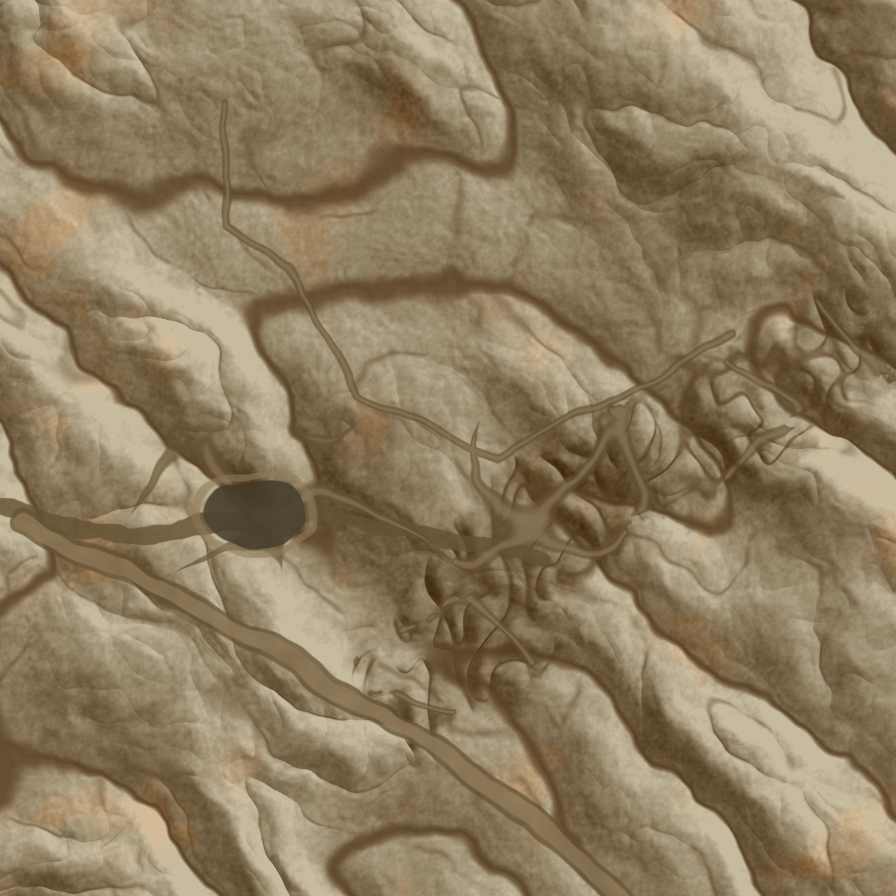
Reproduce this texture procedurally as a three.js fragment shader.

```glsl
// Arid badlands seen from the air: creased ridges lit from the upper right,
// thin gullies, a belt of churned spoil, worn tracks and a small dark pond.
// Folded gradient noise forms a height field; its slope drives the tone.

varying vec2 vUv;

const vec3 SHADOW_EARTH = vec3(0.33, 0.25, 0.14);
const vec3 PALE_SAND = vec3(0.74, 0.69, 0.58);
const vec3 GULLY_BROWN = vec3(0.34, 0.24, 0.13);
const vec3 TRACK_BROWN = vec3(0.39, 0.32, 0.20);
const vec3 TRACK_DUST = vec3(0.56, 0.48, 0.35);
const vec3 POND_GREY = vec3(0.28, 0.24, 0.17);
const vec3 RUST = vec3(0.055, -0.005, -0.045);

const vec2 GRAIN = vec2(0.77, -0.64);   // direction the ridges run
const vec2 LIGHT = vec2(0.70, 0.71);
const float BASE_TONE = 0.66;
const float RELIEF = 0.62;
const float SLOPE_STEP = 0.0015;

vec2 hash2(vec2 p) {
  vec3 a = fract(p.xyx * vec3(0.1031, 0.1030, 0.0973));
  a += dot(a, a.yzx + 33.33);
  return fract((a.xx + a.yz) * a.zy) * 2.0 - 1.0;
}

float noise(vec2 p) {
  vec2 i = floor(p), f = fract(p);
  vec2 u = f * f * f * (f * (f * 6.0 - 15.0) + 10.0);
  vec2 k = vec2(0.0, 1.0);
  float low = mix(dot(hash2(i), f), dot(hash2(i + k.yx), f - k.yx), u.x);
  float high = mix(dot(hash2(i + k), f - k), dot(hash2(i + 1.0), f - 1.0), u.x);
  return mix(low, high, u.y);
}

vec2 noise2(vec2 p) {
  return vec2(noise(p), noise(p + 37.7));
}

float fbm(vec2 p) {
  float sum = 0.0, amp = 1.0;
  for (int i = 0; i < 4; i++) {
    sum += amp * noise(p);
    p = p * 2.03 + 11.3;
    amp *= 0.55;
  }
  return sum;
}

float segment(vec2 p, vec2 a, vec2 b) {
  vec2 ab = b - a;
  return length(p - a - ab * clamp(dot(p - a, ab) / dot(ab, ab), 0.0, 1.0));
}

float path(vec2 p, vec2 a, vec2 b, vec2 c, vec2 d) {
  return min(segment(p, a, b), min(segment(p, b, c), segment(p, c, d)));
}

float stroke(float dist, float halfWidth) {
  return 1.0 - smoothstep(halfWidth - 0.001, halfWidth + 0.0015, dist);
}

// x: height, y: main valley, z: side spur, w: spoil crease (0 in each crease)
vec4 terrain(vec2 p, float spoil) {
  vec2 s = p + 0.030 * noise2(p * 16.0 + 5.0);
  float worm = abs(noise(s * vec2(25.0, 20.0)));
  p += 0.075 * noise2(p * 4.0) + 0.020 * noise2(p * 17.0) + 0.006 * noise2(p * 45.0);
  vec2 q = vec2(dot(p, GRAIN), dot(p, vec2(-GRAIN.y, GRAIN.x)));
  float valley = abs(noise(q * vec2(2.1, 5.2) + 3.4));
  float spur = abs(noise(q * vec2(6.0, 12.0) + 21.0));
  float rill = abs(noise(q * vec2(19.0, 25.0) + 8.0));
  float rise = smoothstep(0.0, 0.22, valley);
  float h = 0.17 * valley + 0.055 * rise * spur + 0.010 * rise * rill;
  h = mix(h, 0.6 * h + 0.026 * worm, spoil) + 0.0012 * noise(p * 85.0);
  return vec4(h, valley, spur, worm);
}

void main() {
  vec2 p = vUv;
  vec2 bent = p + 0.018 * noise2(p * 11.0) + 0.005 * noise2(p * 34.0);
  float broad = fbm(p * 3.0 + 6.0);
  float patchy = fbm(p * 13.0 + 2.0);

  // Spoil belt and the calmer valley floor around it
  float belt = path(bent, vec2(0.48, 0.23), vec2(0.59, 0.39), vec2(0.74, 0.50), vec2(0.92, 0.60));
  float spoil = 1.0 - smoothstep(0.045, 0.085, belt + 0.07 * patchy);
  float basin = 1.0 - smoothstep(0.04, 0.17, segment(bent, vec2(0.22, 0.44), vec2(0.62, 0.46)));

  // Slope lighting
  vec4 land = terrain(p, spoil);
  vec2 e = vec2(SLOPE_STEP, 0.0);
  vec2 slope = vec2(terrain(p + e, spoil).x, terrain(p + e.yx, spoil).x) - land.x;
  float facing = -dot(slope, LIGHT) / SLOPE_STEP;
  float tone = BASE_TONE + RELIEF * facing / sqrt(1.0 + facing * facing);
  tone += 0.22 * broad + 0.10 * patchy - 0.24 * spoil - 0.15 * basin;
  tone += 0.13 * noise(p * 120.0) + 0.12 * noise(p * 230.0);
  vec3 color = mix(SHADOW_EARTH, PALE_SAND, clamp(tone, -0.25, 1.10));
  color += RUST * smoothstep(0.15, 0.6, fbm(p * 6.0 + 31.0));

  // Gullies in the creases
  float gully = 1.0 - smoothstep(0.004, 0.026, land.y);
  float sideGully = (1.0 - smoothstep(0.0, 0.04, land.z)) * smoothstep(0.0, 0.3, patchy + 0.15);
  float churn = (1.0 - smoothstep(0.01, 0.07, land.w)) * spoil;
  color = mix(color, GULLY_BROWN, max(0.75 * gully, max(0.35 * sideGully, 0.55 * churn)));

  // Dry channel, wide haul road and narrow tracks
  float channel = path(bent, vec2(-0.02, 0.44), vec2(0.14, 0.40), vec2(0.36, 0.43), vec2(0.60, 0.38));
  color = mix(color, TRACK_BROWN, 0.80 * stroke(channel, 0.009 + 0.006 * patchy));
  float haul = path(bent, vec2(0.02, 0.42), vec2(0.25, 0.31), vec2(0.52, 0.14), vec2(0.74, -0.03));
  color = mix(color, TRACK_BROWN, 0.75 * stroke(haul, 0.014));
  color = mix(color, TRACK_DUST + 0.08 * patchy, 0.8 * stroke(haul, 0.009));
  float track = path(bent, vec2(0.25, 0.88), vec2(0.25, 0.75), vec2(0.32, 0.70), vec2(0.40, 0.56));
  track = min(track, path(bent, vec2(0.40, 0.56), vec2(0.55, 0.49), vec2(0.72, 0.57), vec2(0.82, 0.63)));
  float wander = abs(noise(bent * 7.0 + 14.0)) / 7.0;
  track = min(track, wander + 0.02 * (1.0 - max(basin, spoil)));
  color = mix(color, TRACK_BROWN, 0.70 * stroke(track, 0.0045));
  color = mix(color, TRACK_DUST, 0.60 * stroke(track, 0.0015));

  // Pond
  float pond = length((bent - vec2(0.285, 0.425)) * vec2(0.8, 1.1)) - 0.042;
  color = mix(color, TRACK_DUST, 0.6 * stroke(abs(pond - 0.008), 0.004));
  color = mix(color, POND_GREY + 0.05 * patchy, 0.9 * stroke(pond, 0.0));

  gl_FragColor = vec4(color, 1.0);
}
```
